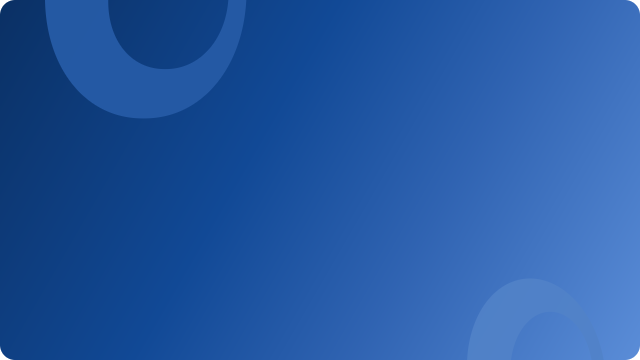
Give the GLSL for this background, as a WebGL 1 fragment shader.

```glsl
precision highp float;

uniform vec2 u_resolution;

// Lengths are in canvas heights
const vec3 DEEP_NAVY = vec3(0.040, 0.188, 0.392);
const vec3 ROYAL_BLUE = vec3(0.067, 0.286, 0.588);
const vec3 MID_BLUE = vec3(0.188, 0.390, 0.698);
const vec3 SKY_BLUE = vec3(0.355, 0.552, 0.845);
const vec3 PAGE_WHITE = vec3(1.0);
const float ROYAL_STOP = 0.40;
const float MID_STOP = 0.66;
const vec2 GRADIENT_DIR = vec2(0.866, -0.5);

const vec3 TOP_RING_COLOR = vec3(0.145, 0.353, 0.647);
const vec3 LOW_RING_COLOR = vec3(0.318, 0.510, 0.784);
const float TOP_RING_ALPHA = 0.97;
const float LOW_RING_ALPHA = 0.90;
const float TOP_ROUNDNESS = 2.12;
const float LOW_ROUNDNESS = 2.0;
const float CORNER_RADIUS = 0.042;

// Soft inside mask from a signed distance, one pixel wide
float coverage(float dist) {
  return clamp(0.5 - dist * u_resolution.y, 0.0, 1.0);
}

// Approximate distance to a sheared superellipse
float ovalDistance(vec2 p, vec2 center, vec2 radii, float shear, float power) {
  vec2 q = p - center;
  q.x -= shear * q.y;
  vec2 a = abs(q) / radii + 1e-4;
  float level = pow(pow(a.x, power) + pow(a.y, power), 1.0 / power);
  vec2 slope = pow(a / level, vec2(power - 1.0)) / radii;
  return (level - 1.0) / length(slope);
}

float roundedBoxDistance(vec2 p, vec2 halfSize, float radius) {
  vec2 q = abs(p) - halfSize + radius;
  return length(max(q, 0.0)) + min(max(q.x, q.y), 0.0) - radius;
}

vec3 diagonalGradient(vec2 p, float aspect) {
  float span = dot(vec2(aspect, -1.0), GRADIENT_DIR);
  float t = dot(p - vec2(0.0, 1.0), GRADIENT_DIR) / span;
  vec3 color = mix(DEEP_NAVY, ROYAL_BLUE, clamp(t / ROYAL_STOP, 0.0, 1.0));
  color = mix(color, MID_BLUE, clamp((t - ROYAL_STOP) / (MID_STOP - ROYAL_STOP), 0.0, 1.0));
  return mix(color, SKY_BLUE, clamp((t - MID_STOP) / (1.0 - MID_STOP), 0.0, 1.0));
}

// Off-centre rings, each an outer oval minus an inner one
float topRing(vec2 p) {
  float outer = ovalDistance(p, vec2(0.405, 1.023), vec2(0.280, 0.352), 0.018, TOP_ROUNDNESS);
  float inner = ovalDistance(p, vec2(0.468, 1.012), vec2(0.167, 0.204), 0.045, TOP_ROUNDNESS);
  return coverage(max(outer, -inner));
}

float lowRing(vec2 p) {
  float outer = ovalDistance(p, vec2(1.490, -0.042), vec2(0.192, 0.2685), -0.066, LOW_ROUNDNESS);
  float inner = ovalDistance(p, vec2(1.532, -0.037), vec2(0.1145, 0.171), -0.020, LOW_ROUNDNESS);
  return coverage(max(outer, -inner));
}

void main() {
  vec2 p = gl_FragCoord.xy / u_resolution.y;
  float aspect = u_resolution.x / u_resolution.y;

  vec3 color = diagonalGradient(p, aspect);
  color = mix(color, TOP_RING_COLOR, TOP_RING_ALPHA * topRing(p));
  color = mix(color, LOW_RING_COLOR, LOW_RING_ALPHA * lowRing(p));

  // Rounded card corners
  vec2 halfSize = 0.5 * vec2(aspect, 1.0);
  float card = coverage(roundedBoxDistance(p - halfSize, halfSize, CORNER_RADIUS));
  gl_FragColor = vec4(mix(PAGE_WHITE, color, card), 1.0);
}
```
